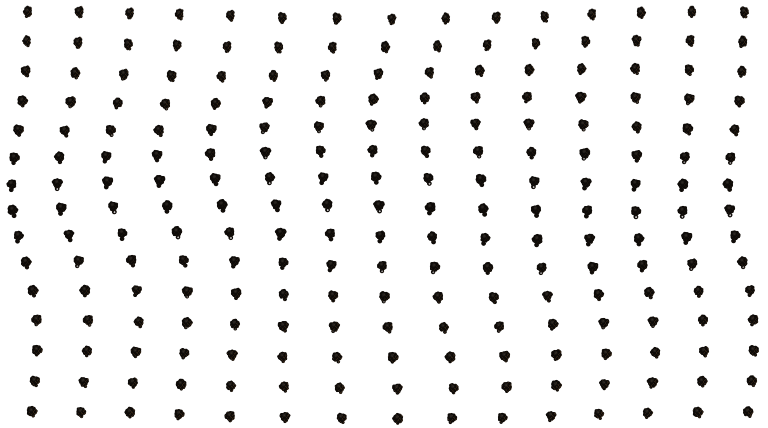
Write a WebGL 2 fragment shader that draws this pattern.

```glsl
#version 300 es
precision highp float;
uniform vec2 u_resolution;
out vec4 outColor;

const float TAU = 6.2831853;
const vec2 COUNT = vec2(15.0, 15.0);
const vec2 FIRST = vec2(0.056, 0.035);     // first bead, from the top left
const vec2 PITCH = vec2(0.1196, 0.0669);
const float UNIT = 0.00233;                // scale of the drift and bead sizes
const float WAVE_COLUMNS = 14.0;
const float WAVE_ROWS = 15.0;
const float ROUGHNESS = 0.32;
const vec3 PAPER = vec3(1.0);
const vec3 INK = vec3(0.05, 0.04, 0.03);
const vec3 BROWN = vec3(0.20, 0.14, 0.08);
const vec3 SHEEN = vec3(0.22, 0.20, 0.18);
const vec3 FLECK = vec3(0.79, 0.78, 0.78);

float hash(vec2 p) {
    vec3 q = fract(vec3(p.xyx) * 0.1031);
    q += dot(q, q.yzx + 33.33);
    return fract((q.x + q.y) * q.z);
}

// Slow drift that bends the grid, in bead units
vec2 drift(vec2 cell) {
    float q = TAU * cell.x / WAVE_COLUMNS;
    float row = TAU * cell.y / WAVE_ROWS;
    float sway = 1.0 - 11.5 * cos(row - 1.97);
    float slope = 4.2 + 4.3 * cos(2.0 * row - 4.36);
    float bulge = 4.0 * cos(2.0 * row - 2.51);
    float kink = 2.7 * cos(2.0 * q + 0.48 * (cell.y - 2.4));
    float crest = max(7.0 - 1.3 * cell.y, -7.0);
    float lift = -4.0 + 4.7 * cos(row - 0.42);
    return vec2(sway - slope * sin(q) + bulge * cos(q) + kink,
                lift + 3.6 * cos(q - TAU * crest / WAVE_COLUMNS));
}

vec2 beadCenter(vec2 cell) {
    vec2 jitter = vec2(hash(cell + 3.7), hash(cell + 8.2)) - 0.5;
    return FIRST + PITCH * cell + UNIT * (drift(cell) + jitter);
}

// Rough head with a small stub below; negative inside
float beadDistance(vec2 p, vec2 cell, vec2 stub, float middle) {
    float phase = TAU * hash(cell + 1.3);
    float angle = atan(p.y, p.x);
    float rough = sin(3.0 * angle + phase) + 0.7 * sin(5.0 * angle - 2.0 * phase)
                + 0.5 * sin(9.0 * angle + 3.0 * phase);
    float top = 1.0 - smoothstep(0.5, 3.5, cell.y);
    vec2 radii = mix(vec2(5.1, 5.0), vec2(4.2, 5.5), top);
    radii *= 0.95 + 0.1 * hash(cell + 5.9);
    vec2 taper = vec2(p.x * (1.0 + 0.025 * p.y), p.y);
    float head = (length(taper / radii) - 1.0) * radii.x + ROUGHNESS * rough;
    float tail = length(p - stub) - mix(1.7, 2.4, middle);
    return min(head, tail);
}

vec3 beadColor(vec2 p, vec2 cell, vec2 stub, float middle) {
    float phase = TAU * hash(cell + 6.1);
    float grain = sin(1.7 * p.x + phase) * sin(1.4 * p.y - phase)
                + 0.5 * sin(2.9 * p.x - 2.3 * p.y + 2.0 * phase);
    float warm = smoothstep(0.1, 1.0, grain + 0.12 * p.x + 0.05 * p.y);
    vec3 color = mix(INK, BROWN, warm * mix(0.9, 0.25, middle));
    float shine = 1.0 - smoothstep(0.4, 2.6, length(p - vec2(-0.8, -1.8)));
    color = mix(color, SHEEN, 0.6 * shine);
    float pale = step(0.65, hash(cell + 9.4)) * middle;
    float spot = 1.0 - smoothstep(0.4, 1.4, length(p - stub - vec2(0.2, 0.3)));
    return mix(color, FLECK, pale * spot);
}

void main() {
    vec2 p = gl_FragCoord.xy / u_resolution.y;
    p.y = 1.0 - p.y;
    float pixel = 1.0 / (u_resolution.y * UNIT);
    vec2 nearest = floor((p - FIRST) / PITCH + 0.5);
    vec3 color = PAPER;

    // Neighbouring cells cover every drifted bead
    for (int j = -1; j <= 1; j++) {
        for (int i = -1; i <= 1; i++) {
            vec2 cell = nearest + vec2(i, j);
            if (any(lessThan(cell, vec2(0.0))) || any(greaterThanEqual(cell, COUNT))) continue;
            vec2 local = (p - beadCenter(cell)) / UNIT;
            if (dot(local, local) > 150.0) continue;
            float middle = exp(-pow((cell.y - 7.0) / 3.2, 2.0));
            vec2 stub = vec2(3.6 * (hash(cell + 2.6) - 0.5), mix(4.5, 5.6, middle));
            float d = beadDistance(local, cell, stub, middle);
            float cover = 1.0 - smoothstep(-0.6 * pixel, 0.6 * pixel, d);
            color = mix(color, beadColor(local, cell, stub, middle), cover);
        }
    }
    outColor = vec4(color, 1.0);
}
```
